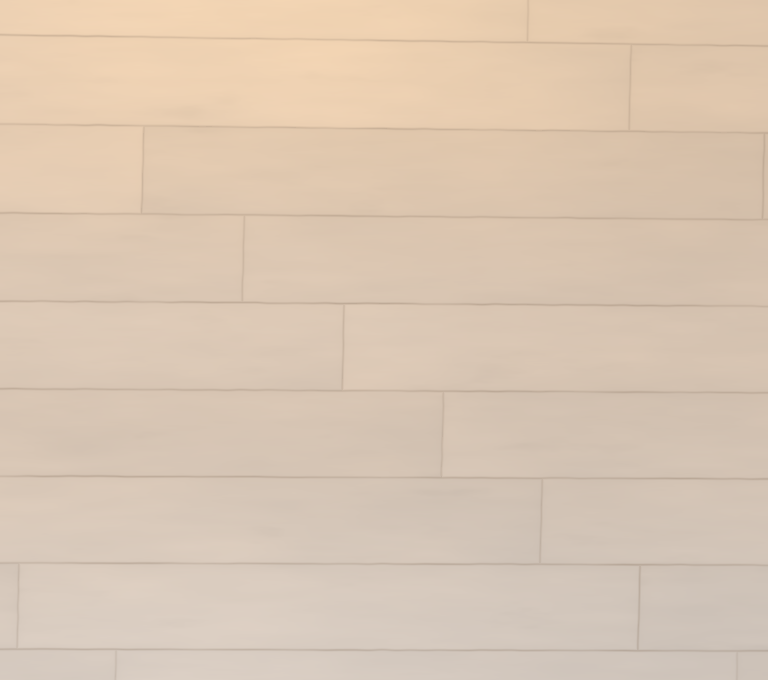
This texture is drawn by a Shadertoy shader. Its source:

```glsl
#define ROW_PITCH 0.1265
#define ROW_START 0.0456
#define PLANK_LENGTH 0.913
#define ROW_STAGGER 0.1435
#define SEAM_HALF_WIDTH 0.0010
#define SEAM_STRENGTH 0.40
#define JOINT_STRENGTH 0.38
#define GRAIN_AMOUNT 0.022
#define CLOUD_AMOUNT 0.060
#define PLANK_VARIATION 0.020

const vec3 COOL_BEIGE = vec3(0.826, 0.782, 0.743);
const vec3 SAND       = vec3(0.843, 0.770, 0.700);
const vec3 WARM_SAND  = vec3(0.864, 0.772, 0.680);
const vec3 LAMP_GLOW  = vec3(0.940, 0.822, 0.690);
const vec3 SEAM_BROWN = vec3(0.590, 0.510, 0.435);

float hash(vec2 p) {
    vec3 q = fract(vec3(p.xyx) * 0.1031);
    q += dot(q, q.yzx + 33.33);
    return fract((q.x + q.y) * q.z);
}

float noise(vec2 p) {
    vec2 i = floor(p), f = fract(p);
    f = f * f * (3.0 - 2.0 * f);
    return mix(mix(hash(i), hash(i + vec2(1, 0)), f.x),
               mix(hash(i + vec2(0, 1)), hash(i + vec2(1, 1)), f.x), f.y);
}

float fbm(vec2 p) {
    float sum = 0.0, amp = 0.5;
    for (int i = 0; i < 4; i++) {
        sum += amp * noise(p);
        p = p * 2.03 + 17.1;
        amp *= 0.5;
    }
    return sum / 0.9375;
}

float lineMask(float dist, float halfWidth, float blur) {
    return 1.0 - smoothstep(halfWidth - blur, halfWidth + blur, dist);
}

// Row coordinate with perspective: seams tilt and spread towards the top
float rowCoord(vec2 p) {
    float tilt = 0.003 + 0.0155 * p.y * p.y;
    float s = (p.y + p.x / 1.129 * tilt - ROW_START) / ROW_PITCH;
    return s - 0.00275 * s * s;
}

// The boards of the far rows are a little longer
float plankLength(float row) {
    return PLANK_LENGTH * (1.0 + 0.04 * step(5.5, row));
}

// Plank coordinate along a row; whole numbers fall on the end joints
float plankCoord(float x, float row, float within) {
    float joint = 0.9397 - ROW_STAGGER * row - 0.0005 * row * row
                + (PLANK_LENGTH - 0.047) * step(5.5, row);
    return (x - joint - 0.003 * (within - 0.5)) / plankLength(row);
}

// Room light: cool at the floor's near edge, warm glow at the far edge
vec3 lighting(vec2 p) {
    vec3 c = mix(COOL_BEIGE, SAND, smoothstep(-0.05, 0.42, p.y - 0.06 * p.x));
    c = mix(c, WARM_SAND, smoothstep(0.48, 0.86, p.y));
    vec2 g = (p - vec2(0.46, 1.06)) / vec2(0.76, 0.35);
    c = mix(c, LAMP_GLOW, exp(-1.6 * dot(g, g)));
    return c * (1.016 - 0.036 * smoothstep(0.25, 1.13, p.x));
}

void mainImage(out vec4 fragColor, in vec2 fragCoord) {
    vec2 p = fragCoord / iResolution.y;
    float blur = max(0.0021, 1.0 / iResolution.y);

    // Slight unevenness of the cut edges
    vec2 wobble = vec2(noise(p.yx * vec2(55.0, 9.0)),
                       noise(p * vec2(48.0, 9.0) + 40.0)) - 0.5;
    vec2 edge = p + 0.0011 * wobble;

    float n = rowCoord(edge);
    float row = floor(n);
    float within = n - row;
    float q = plankCoord(edge.x, row, within);
    vec2 plank = vec2(floor(q), row);
    float seed = hash(plank + 31.7);

    // Wood: plank tone, broad clouds, long grain and sparse streaks
    vec2 local = p + seed * vec2(19.0, 7.0);
    float cloud = fbm(local * vec2(3.2, 9.0)) - 0.5;
    float grain = fbm(local * vec2(10.0, 65.0) + 5.0) - 0.5;
    float streak = smoothstep(0.66, 0.88, fbm(local * vec2(8.0, 34.0) + 63.0));
    float tone = 1.0 + PLANK_VARIATION * (seed - 0.5)
               + CLOUD_AMOUNT * cloud + GRAIN_AMOUNT * grain - 0.016 * streak;
    vec3 color = lighting(p) * tone;
    color += vec3(0.010, 0.0, -0.010) * cloud;

    // Seams between rows and joints between plank ends
    float seamDist = abs(fract(n + 0.5) - 0.5) * ROW_PITCH;
    float jointDist = abs(fract(q + 0.5) - 0.5) * plankLength(row);
    float wear = 0.6 + 0.7 * noise(p * vec2(14.0, 11.0) + 9.0);
    float jointWear = mix(0.65, 1.1, hash(vec2(floor(q + 0.5), row) + 4.2))
                    * mix(0.5, 1.0, step(-0.5, row));
    float seam = SEAM_STRENGTH * wear * lineMask(seamDist, SEAM_HALF_WIDTH, blur);
    float joint = JOINT_STRENGTH * jointWear * lineMask(jointDist, SEAM_HALF_WIDTH, blur);

    // Faint shading where the boards meet
    color *= 1.0 - 0.014 * exp(-min(seamDist, jointDist) / 0.006);
    color = mix(color, SEAM_BROWN * mix(0.96, 1.08, p.y), max(seam, joint));

    fragColor = vec4(color, 1.0);
}
```
